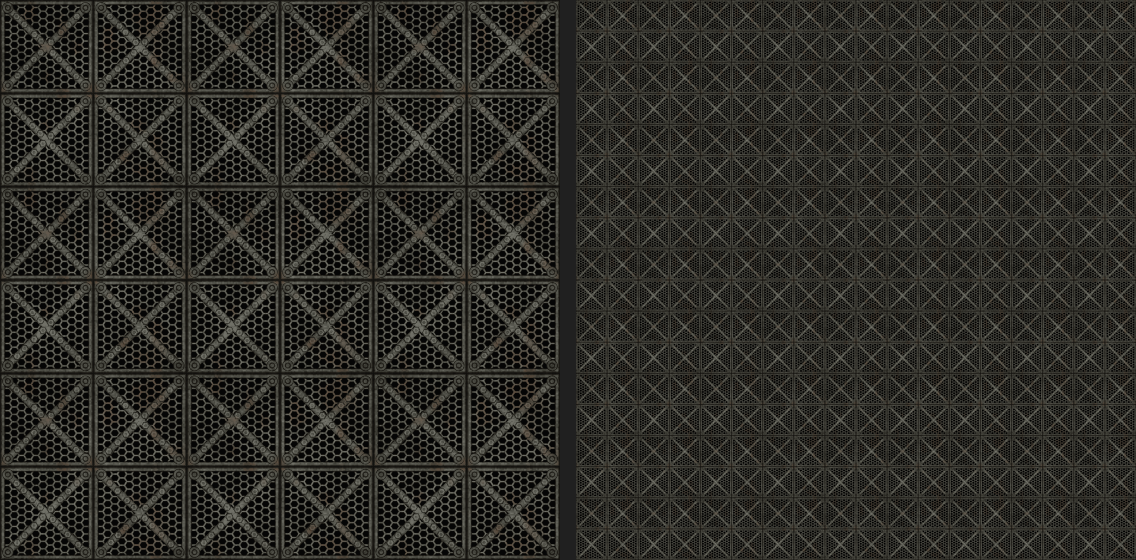
Left, the tile; right, the same tile 3 across and 3 down.
A WebGL 2 fragment shader for this pattern:

```glsl
#version 300 es
precision highp float;
// Six by six worn metal grille panels: black hexagonal mesh behind a studded
// X brace, inside a grooved frame with a round bolt in every corner.
// Mesh phase, stud positions and wear change within each block of two by two.

uniform vec2 u_resolution;
out vec4 outColor;

// Lengths are fractions of one panel.
const float PANELS = 6.0;
const float BLOCK = 2.0;                  // panels before the variation repeats
const vec2 HEX_COUNT = vec2(13.0, 25.0);  // mesh cells across and down a block
const float WIRE_HALF = 0.0105;
const float BRACE_HALF = 0.037;
const float STUD_RADIUS = 0.032;
const float STUD_FIRST = 0.054;
const float STUD_STEP = 0.090;
const float STUD_JITTER = 0.014;
const int STUDS_PER_ARM = 4;
const float FRAME_WIDTH = 0.050;
const float SEAM_HALF = 0.008;
const float BOLT_INSET = 0.084;
const float BOLT_RADIUS = 0.053;
const float GRAIN_AMOUNT = 0.72;
const float GRIME_AMOUNT = 0.50;
const float PANEL_TONE = 0.10;
const vec3 HOLE = vec3(0.02, 0.02, 0.02);
const vec3 DEEP = vec3(0.12, 0.11, 0.09);
const vec3 STEEL = vec3(0.25, 0.25, 0.22);
const vec3 WORN = vec3(0.44, 0.44, 0.405);
const vec3 RUST = vec3(0.32, 0.22, 0.15);

float hash(vec2 p) {
  vec3 q = fract(vec3(p.xyx) * 0.1031);
  q += dot(q, q.yzx + 33.33);
  return fract((q.x + q.y) * q.z);
}

// Value noise, "cells" per panel, wrapping after one block.
float noise(vec2 p, float cells, float seed) {
  p *= cells;
  vec2 i = floor(p), f = fract(p);
  float period = cells * BLOCK;
  vec2 lo = mod(i, period), hi = mod(i + 1.0, period);
  f = f * f * (3.0 - 2.0 * f);
  float bottom = mix(hash(lo + seed), hash(vec2(hi.x, lo.y) + seed), f.x);
  float top = mix(hash(vec2(lo.x, hi.y) + seed), hash(hi + seed), f.x);
  return mix(bottom, top, f.y);
}

// Distance from the centre of a flat-topped hexagon, as an inradius.
float hexRadius(vec2 p) {
  p = abs(p);
  return max(p.y, 0.866 * p.x + 0.5 * p.y);
}

// Distance to the nearest wire; the mesh runs on across a whole block.
float wireDistance(vec2 grid) {
  float pitch = BLOCK / HEX_COUNT.y;
  vec2 cell = vec2(1.732, 1.0);
  vec2 p = grid * HEX_COUNT / BLOCK * cell;
  vec2 a = mod(p + 0.5 * cell, cell) - 0.5 * cell;
  vec2 b = mod(p, cell) - 0.5 * cell;
  return pitch * (0.5 - min(hexRadius(a), hexRadius(b)));
}

// Coverage of a shape with signed distance d.
float fill(float d, float aa) {
  return 1.0 - smoothstep(-aa, aa, d);
}

// Light level to metal colour.
vec3 metal(float level) {
  vec3 c = mix(HOLE, DEEP, clamp(level * 4.0, 0.0, 1.0));
  c = mix(c, STEEL, clamp((level - 0.25) * 4.0, 0.0, 1.0));
  return mix(c, WORN, clamp((level - 0.5) * 2.2, 0.0, 1.0));
}

void main() {
  vec2 grid = gl_FragCoord.xy / u_resolution * PANELS;
  vec2 panel = mod(floor(grid), BLOCK);
  vec2 p = fract(grid) - 0.5;
  vec2 q = abs(p);
  float aa = 0.6 * PANELS / min(u_resolution.x, u_resolution.y);

  // Honeycomb, rounded by shading towards the wire edges.
  float wire = wireDistance(grid);
  float level = fill(wire - WIRE_HALF, aa) * mix(0.80, 0.40, wire / WIRE_HALF);

  // Diagonal brace, brightest at the crossing, with a shadow on both sides.
  float brace = abs(q.x - q.y) * 0.7071;
  level *= 1.0 - 0.5 * fill(brace - BRACE_HALF - 0.012, aa);
  float braceLevel = 0.70 - 0.24 * smoothstep(0.4, 1.0, brace / BRACE_HALF);
  braceLevel += 0.10 * smoothstep(0.25, 0.0, length(p));
  level = mix(level, braceLevel, fill(brace - BRACE_HALF, aa));

  // Hexagonal studs along each arm, shifted a little per arm and panel.
  vec2 arm = panel * 2.0 + step(0.0, p);
  for (int i = 0; i < STUDS_PER_ARM; i++) {
    float shift = STUD_JITTER * (2.0 * hash(arm + 9.0 * float(i)) - 1.0);
    float r = hexRadius(q - (STUD_FIRST + STUD_STEP * float(i) + shift));
    float ring = smoothstep(0.010, 0.0, abs(r - 0.62 * STUD_RADIUS));
    level = mix(level, 0.26, fill(r - STUD_RADIUS - 0.007, aa));
    level = mix(level, 0.62 + 0.26 * ring, fill(r - STUD_RADIUS, aa));
  }

  // Frame: raised rail, inner shadow and the dark seam between panels.
  float edge = 0.5 - max(q.x, q.y);
  level *= 1.0 - 0.6 * fill(edge - FRAME_WIDTH - 0.010, aa);
  float rail = 0.32 + 0.34 * smoothstep(0.020, 0.004, abs(edge - 0.032));
  level = mix(level, rail, fill(edge - FRAME_WIDTH, aa));

  // Corner bolts: washer, dark groove and small bright head.
  float bolt = length(q - (0.5 - BOLT_INSET));
  float groove = smoothstep(0.012, 0.002, abs(bolt - 0.026));
  level = mix(level, 0.24, fill(bolt - BOLT_RADIUS - 0.008, aa));
  level = mix(level, 0.60 - 0.32 * groove, fill(bolt - BOLT_RADIUS, aa));
  level = mix(level, 0.15, fill(edge - SEAM_HALF, aa));

  // Wear: fine grain, broad grime, panel tone and patches of rust.
  float grain = mix(noise(grid, 64.0, 3.0), noise(grid, 29.0, 17.0), 0.4) - 0.5;
  float grime = mix(noise(grid, 5.0, 41.0), noise(grid, 2.0, 57.0), 0.5) - 0.5;
  float tone = PANEL_TONE * (hash(panel + 23.0) - 0.5);
  level *= 1.04 + GRAIN_AMOUNT * grain + GRIME_AMOUNT * grime + tone;
  float rust = smoothstep(0.60, 0.90, noise(grid, 6.0, 73.0));
  rust *= smoothstep(0.3, 0.55, level) * (0.6 + grain);
  outColor = vec4(mix(metal(level), RUST, 0.6 * rust), 1.0);
}
```
